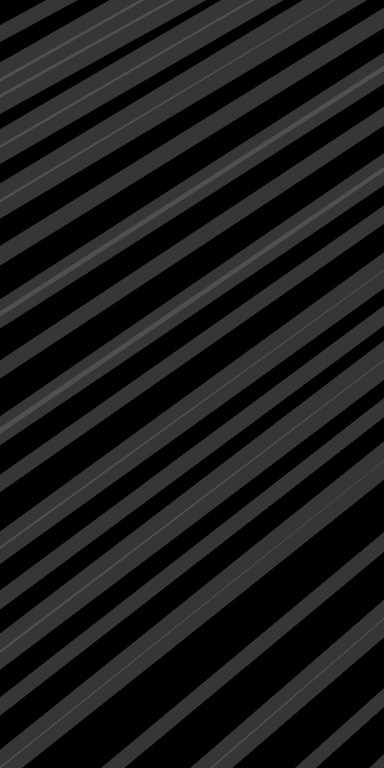
Write a WebGL 2 fragment shader that draws this pattern.

```glsl
#version 300 es
precision highp float;

uniform vec2 u_resolution;
out vec4 outColor;

float hash(float n) {
    return fract(sin(n * 12.9898 + 4.137) * 43758.5453);
}

// Sharp band coverage with a narrow smoothed edge
float band(float dist, float halfWidth, float pixel) {
    return clamp((halfWidth - abs(dist)) / pixel + 0.5, 0.0, 1.0);
}

void main() {
    vec2 p = gl_FragCoord.xy / u_resolution.x;
    float pixel = 0.7 / u_resolution.x;

    // Height at the left side of the fanned line through this point
    float height = (p.y - 0.8 * p.x) / (1.0 - 0.135 * p.x);

    float shade = 0.0;
    for (int i = -6; i < 16; i++) {
        float id = float(i);

        // Groups spread wider near the bottom
        float center = 0.147 * id + 0.09 * min(id, 0.0) + 0.03 * (hash(id) - 0.5);

        // Single stripes alternate with overlapping pairs, a few gain one more
        int count = 1 + int(mod(id, 2.0) < 0.5) + int(hash(id + 31.0) > 0.82);
        float halfWidth = 0.021 + 0.005 * p.x + 0.005 * hash(id + 57.0);

        // Overlap tapers along the stripe and may open into a thin gap
        float overlap = -0.002 + 0.028 * hash(id + 83.0)
                      + 0.012 * (hash(id + 109.0) - 0.5) * p.x;
        float stride = 2.0 * halfWidth - overlap;

        // Translucent gray layers
        for (int k = 0; k < count; k++) {
            float offset = (float(k) - 0.5 * float(count - 1)) * stride;
            float cover = band(height - center - offset, halfWidth, pixel);
            shade = mix(shade, 0.4, 0.525 * cover);
        }
    }

    outColor = vec4(vec3(shade), 1.0);
}
```
